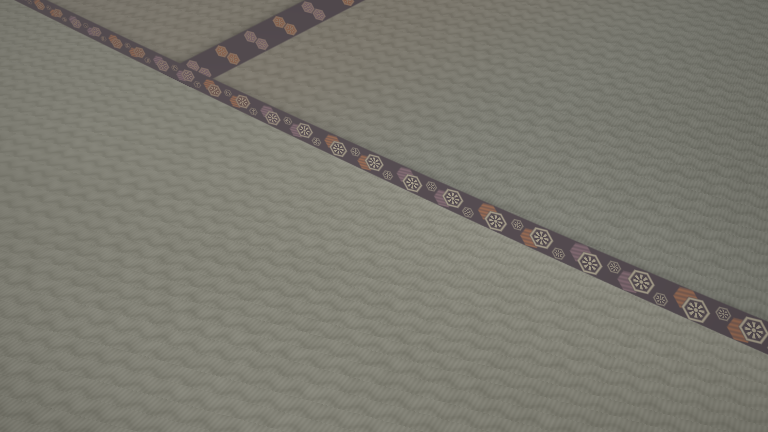
Reproduce this texture procedurally as a Shadertoy shader.

```glsl
// Woven straw mats seen at a slant, divided by two dark brocade ribbons.
// Logarithmic spacing gives the perspective; hexagonal rosettes repeat along
// the ribbons, and layered sines with a hash make the weave.

const float TAU = 6.2831853;
const float PITCH = 0.06;          // rosette spacing growth along the ribbon
const float ORIGIN = 0.5602;       // where that spacing shrinks to nothing
const float PHASE = 101.08;
const float THREADS = 125.0;
const vec2 THREAD_VANISH = vec2(2.08, -0.67);
const float WEAVE = 0.030;
const vec3 STRAW = vec3(0.525, 0.522, 0.477);
const vec3 STRAW_FAR = vec3(0.492, 0.495, 0.458);
const vec3 STRAW_WARM = vec3(0.510, 0.490, 0.445);
const vec3 CLOTH = vec3(0.325, 0.290, 0.310);
const vec3 CREAM = vec3(0.70, 0.67, 0.58);
const vec3 ORANGE = vec3(0.58, 0.41, 0.32);
const vec3 MAUVE = vec3(0.50, 0.41, 0.44);

float hash(vec2 p) {
    return fract(sin(dot(p, vec2(41.3, 289.1))) * 4375.5);
}

// Depths measured downward from the top of the canvas.
float bow(float x) { float t = x / 1.778; return 0.068 * t * (1.0 - t); }
float upperEdge(float x) { return 0.448 * (x - 0.116) + bow(x); }
float lowerEdge(float x) { return 0.471 * (x - 0.035) + 0.8 * bow(x); }

float ribbonX(float n) { return exp((n - PHASE) * PITCH) - ORIGIN; }

float hexagon(vec2 q, float r) {
    q = abs(q);
    return max(q.x * 0.866 + q.y * 0.5, q.y) - r;
}

float cover(float d, float aa) { return 1.0 - smoothstep(-aa, aa, d); }

// Striped, tilted hexagon lying behind a rosette.
vec3 backHexagon(vec3 col, vec2 q, vec3 tint, float aa) {
    q = vec2(q.x, (q.y - 0.25 * q.x) * 1.1);
    float stripe = 0.80 + 0.20 * sin(q.y * 75.0);
    return mix(col, tint, cover(hexagon(q, 0.20), aa) * stripe);
}

// Outlined hexagon holding an eight-petalled flower.
vec3 rosette(vec3 col, vec2 q, float r, vec3 fill, vec3 line, float aa) {
    q = vec2(q.x, (q.y - 0.25 * q.x) * 1.1);
    float d = hexagon(q, r);
    float rad = length(q) / r;
    float petals = 0.5 + 0.5 * cos(8.0 * atan(q.y, q.x));
    float flower = smoothstep(0.25, 0.7, petals) * smoothstep(0.18, 0.32, rad)
                 * (1.0 - smoothstep(0.58, 0.76, rad));
    flower = max(flower, 1.0 - smoothstep(0.10, 0.22, rad));
    float outline = cover(abs(d + 0.12 * r) - 0.09 * r, aa);
    col = mix(col, fill, cover(d, aa));
    return mix(col, line, 0.85 * max(outline, flower));
}

vec3 mainRibbon(vec2 p, float px) {
    vec3 col = CLOTH;
    float near = smoothstep(0.25, 0.85, p.x);
    float base = floor(log(p.x + ORIGIN) / PITCH + PHASE);
    vec3 line = mix(vec3(0.55, 0.47, 0.41), CREAM, near);
    for (int i = -1; i <= 2; i++) {
        float k = base + float(i);
        float odd = mod(k, 2.0);
        float cx = ribbonX(k);
        float size = PITCH * (cx + ORIGIN);
        float mid = 0.5 * (upperEdge(cx) + lowerEdge(cx));
        vec2 q = (p - vec2(cx, mid)) / size - vec2(0.0, mix(0.05, -0.03, odd));
        vec3 tint = mod(k, 4.0) > 1.5 ? ORANGE : MAUVE;
        float aa = px / size;
        col = backHexagon(col, q + mix(vec2(0.17, 0.20), vec2(0.22, 0.0), odd), tint, aa);
        col = rosette(col, q, 0.225, mix(tint, CLOTH, 0.3 + 0.7 * near), line, aa);
        // Small rosette in the gap
        cx = ribbonX(k + mix(0.48, 0.36, odd));
        mid = 0.5 * (upperEdge(cx) + lowerEdge(cx));
        q = (p - vec2(cx, mid)) / size - vec2(0.0, mix(-0.09, 0.14, odd));
        col = rosette(col, q, 0.125, CLOTH, mix(CLOTH, line, 0.75), aa);
    }
    return col;
}

vec3 sideRibbon(vec2 p, float px) {
    vec3 col = CLOTH * 0.98;
    for (int i = 0; i < 2; i++) {
        float shift = 0.5 * float(i);
        float row = floor(p.y / 0.034 + shift);
        float cy = (row + 0.5 - shift) * 0.034;
        float cx = mix(0.706 - 1.968 * cy, 0.845 - 1.934 * cy, 0.29 + 0.42 * float(i));
        vec3 tint = mod(row + float(i), 2.0) > 0.5 ? ORANGE : MAUVE;
        col = rosette(col, (p - vec2(cx, cy)) / 0.065, 0.20, tint * 0.94,
                      vec3(0.55, 0.48, 0.42), px / 0.065);
    }
    return col;
}

// Ribs crossed by fine threads; returns a brightness offset.
float weave(vec2 p, float lower, float px) {
    float slant = p.y - 0.27 * p.x;
    float rib = mix(log(slant + 1.2) / 0.021, log(max(slant, -0.3) + 0.457) / 0.035, lower);
    float depth = p.y - THREAD_VANISH.y;
    float fan = (p.x - THREAD_VANISH.x) / depth;
    float thread = fan * THREADS;
    float fade = 1.0 - smoothstep(0.3, 0.65, px * THREADS * length(vec2(1.0, fan)) / depth);
    float jitter = 0.16 * sin(thread * 0.9 + 3.0 * sin(floor(rib) * 2.3));
    float ridge = sin(TAU * (rib + jitter));
    float strand = sin(TAU * thread + 3.14 * floor(rib));
    float patches = hash(floor(vec2(thread * 0.33, rib))) - 0.5;
    float check = sin(thread * 0.8) * sin(rib * 3.14159);
    return WEAVE * (0.45 * ridge - 0.5 * smoothstep(0.55, 1.0, -ridge)
         + 0.5 * fade * strand + 0.45 * patches + 0.2 * check);
}

void mainImage(out vec4 fragColor, in vec2 fragCoord) {
    float px = 1.0 / iResolution.y;
    vec2 p = vec2(fragCoord.x, iResolution.y - fragCoord.y) * px;
    float top = p.y - upperEdge(p.x), bottom = p.y - lowerEdge(p.x);
    float left = (p.x - 0.706 + 1.968 * p.y) * 0.453;
    float right = (p.x - 0.845 + 1.934 * p.y) * 0.459;

    // Mats
    float lower = step(0.0, bottom);
    vec3 far = mix(STRAW_WARM, STRAW_FAR, smoothstep(0.0, 0.45, right));
    vec3 col = mix(far, STRAW, lower) + weave(p, lower, px);
    col += 0.006 * (sin(p.x * 5.0 + 2.0 * sin(p.y * 4.0)) + sin(p.y * 9.0 - p.x * 3.0));
    col += 0.025 * lower * exp(-bottom * 30.0) * smoothstep(0.3, 0.9, p.x);
    col *= 1.0 - 0.12 * exp(-abs(top) * 90.0) * (1.0 - lower);

    // Ribbons
    col *= 1.0 - 0.2 * exp(-abs(left) * 120.0) * (1.0 - lower);
    float side = cover(max(-left, right), px);
    col = mix(col, sideRibbon(p, px), side * (1.0 - lower));
    float band = cover(max(-top, bottom), px);
    col = mix(col, mainRibbon(p, px), band);

    // Soft light, darker corners and a cool haze at the top left
    vec2 c = (p - vec2(0.86, 0.50)) / vec2(1.0, 0.72);
    col *= 1.02 - 0.135 * dot(c, c);
    float haze = 0.16 * exp(-2.0 * length(p - vec2(0.15, 0.0)));
    col = mix(col, vec3(0.50, 0.49, 0.47), haze);
    fragColor = vec4(clamp(col, 0.0, 1.0), 1.0);
}
```
